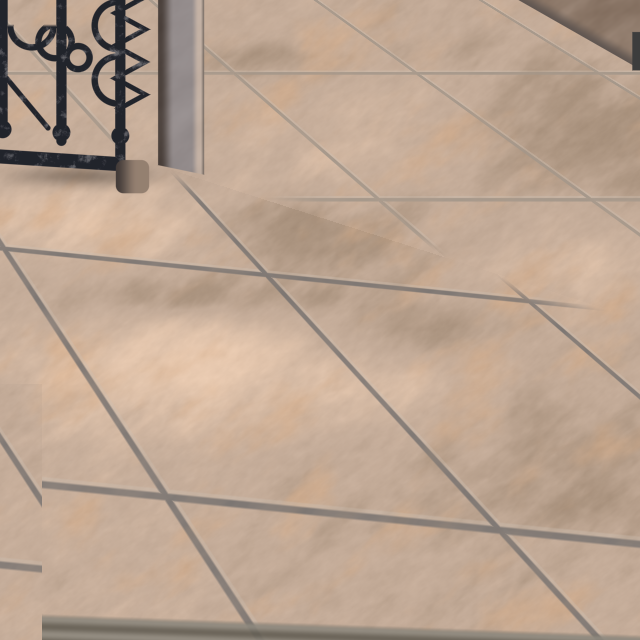
Reproduce this texture procedurally as a three.js fragment shader.

```glsl
// Sunlit stone floor tiles in perspective, with an iron gate, a post and a wall corner.
varying vec2 vUv;

vec2 hash2(vec2 p) {
  p = vec2(dot(p, vec2(127.1, 311.7)), dot(p, vec2(269.5, 183.3)));
  return fract(sin(p) * 43758.5) * 2.0 - 1.0;
}

float gradientNoise(vec2 p) {
  vec2 i = floor(p), f = fract(p), w = f * f * (3.0 - 2.0 * f);
  vec2 o = vec2(1.0, 0.0);
  float low = mix(dot(hash2(i), f), dot(hash2(i + o), f - o), w.x);
  float high = mix(dot(hash2(i + o.yx), f - o.yx), dot(hash2(i + 1.0), f - 1.0), w.x);
  return mix(low, high, w.y);
}

float fbm(vec2 p) {
  float sum = 0.0, amp = 0.6;
  for (int i = 0; i < 4; i++) {
    sum += amp * gradientNoise(p);
    p = p * 2.03 + 7.3;
    amp *= 0.55;
  }
  return sum;
}

float segment(vec2 p, vec2 a, vec2 b) {
  vec2 d = b - a;
  return length(p - a - d * clamp(dot(p - a, d) / dot(d, d), 0.0, 1.0));
}

float glow(vec2 p, vec2 centre, vec2 radius) {
  vec2 d = (p - centre) / radius;
  return exp(-dot(d, d));
}

float fill(float d) { return 1.0 - smoothstep(-0.0012, 0.0012, d); }

// Perspective tile coordinates: whole numbers fall on the grout lines
vec2 tileGrid(vec2 p, vec2 corner, float lean, float size, float growth, float depth) {
  float h = p.y - corner.y, s = size + growth * h;
  return vec2((p.x - corner.x - lean * h) / s, (1.0 / size - 1.0 / s) / depth);
}

// Bars, rail and scrolls of the gate
float gateDistance(vec2 p) {
  float d = segment(p, vec2(-0.1, 0.238), vec2(0.18, 0.256)) - 0.011;
  d = min(d, segment(p, vec2(0.0, 0.11), vec2(0.075, 0.2)) - 0.004);
  for (int i = 0; i < 3; i++) {
    float k = float(i), x = 0.004 + 0.092 * k, end = 0.19 + 0.03 * k;
    d = min(d, segment(p, vec2(x, -0.1), vec2(x, end)) - 0.008);
    d = min(d, length(p - vec2(x, end + 0.012 - 0.025 * k)) - 0.014);
    vec2 c = vec2(0.05 + 0.036 * k, 0.04 + 0.025 * k);
    float curl = abs(length(p - c) - 0.034 + 0.008 * k) - 0.005;
    d = min(d, max(curl, 0.4 * (c.y - p.y) - 0.01 * k));
    float bulge = abs(length(p - vec2(0.185, 0.04 + 0.085 * k)) - 0.037) - 0.005;
    if (i < 2) d = min(d, max(bulge, p.x - 0.185));
  }
  float zigzag = 0.18 + 0.094 * abs(fract(p.y / 0.051 + 0.1) - 0.5);
  return min(d, max(abs(p.x - zigzag) * 0.5 - 0.004, p.y - 0.17));
}

void main() {
  vec2 p = vec2(vUv.x, 1.0 - vUv.y); // measured down from the top

  // Near and far floor sections, plus the offset strip at the left
  float seam = p.y - 0.267 - 0.32 * (p.x - 0.273);
  bool strip = p.x < 0.065 && p.y > 0.6;
  vec2 q = strip ? p + vec2(0.121, -0.12) : p;
  float nearness = step(0.0, seam);
  vec2 grid = seam > 0.0
    ? tileGrid(vec2(q.x, q.y - 0.1 * q.x), vec2(0.0065, 0.388), 0.70, 0.410, 0.305, 0.518)
    : tileGrid(p, vec2(0.366, 0.1146), 1.145, 0.285, 0.237, 0.495);

  // Soft patches of sun and shade
  float sun = 0.48 + 0.75 * glow(p, vec2(0.30, 0.57), vec2(0.23, 0.12))
    + 0.35 * glow(p, vec2(0.62, 0.61), vec2(0.14, 0.06))
    + 0.45 * glow(p, vec2(0.14, 0.34), vec2(0.22, 0.06))
    + 0.35 * glow(p, vec2(0.60, 0.20), vec2(0.16, 0.09))
    + 0.35 * glow(p, vec2(0.88, 0.42), vec2(0.16, 0.07))
    - 0.55 * glow(p, vec2(0.32, 0.465), vec2(0.24, 0.035))
    - 0.30 * glow(p, vec2(0.66, 0.52), vec2(0.15, 0.05))
    - 0.35 * glow(p, vec2(0.92, 0.20), vec2(0.20, 0.10))
    - 0.40 * glow(p, vec2(0.44, 0.09), vec2(0.14, 0.025))
    - 0.40 * glow(p, vec2(0.48, 0.37), vec2(0.16, 0.06))
    - 0.25 * glow(p, vec2(0.90, 0.75), vec2(0.22, 0.12));

  // Mottled stone, streaked along a diagonal
  vec2 grain = vec2(0.8 * p.x - 0.6 * p.y, 0.6 * p.x + 0.8 * p.y);
  float mottle = fbm(grain * vec2(9.0, 21.0));
  float warmth = fbm(grain * vec2(6.0, 12.0) + 31.0);
  sun += 0.5 * mottle + 0.08 * hash2(floor(grid)).x;
  vec3 color = mix(vec3(0.66, 0.57, 0.49), vec3(0.77, 0.675, 0.60), smoothstep(0.0, 0.5, sun));
  color = mix(color, vec3(0.91, 0.79, 0.69), smoothstep(0.45, 1.25, sun));
  color = mix(color, vec3(0.83, 0.67, 0.53), 0.6 * smoothstep(0.0, 0.4, warmth));
  color += 0.04 * fbm(grain * vec2(45.0, 90.0));

  // Grout with a pale lip, fading where the sections meet
  vec2 offset = fract(grid + 0.5) - 0.5, gap = abs(offset);
  float wear = smoothstep(0.0, 0.03, abs(seam)) * (0.82 + 0.4 * mottle);
  float lip = 1.0 - smoothstep(0.004, 0.012, min(abs(offset.x - 0.018), abs(offset.y + 0.018)));
  vec3 grout = mix(vec3(0.64, 0.59, 0.54), vec3(0.47, 0.45, 0.44), nearness);
  color = mix(color, vec3(0.80, 0.75, 0.70), 0.45 * lip * wear);
  color = mix(color, grout, (1.0 - smoothstep(0.007, 0.017, min(gap.x, gap.y))) * wear);
  float kerb = p.y - 0.961 - 0.035 * (p.x - 0.065);
  float kerbMask = smoothstep(-0.003, 0.006, kerb) * step(0.065, p.x);
  color = mix(color, vec3(0.47, 0.45, 0.41) + 0.08 * sin(kerb * 260.0), 0.9 * kerbMask);

  // Wall corner with a dark foot
  float wall = p.y - 0.57 * (p.x - 0.81);
  vec3 wallColor = vec3(0.55, 0.47, 0.41) + 0.15 * mottle;
  color = mix(color, mix(wallColor, vec3(0.38, 0.34, 0.32), smoothstep(-0.025, 0.0, wall)), fill(wall));
  color = mix(color, vec3(0.24), fill(max(0.988 - p.x, abs(p.y - 0.08) - 0.03)));

  // Round metal post
  float across = (p.x - 0.247) / 0.072;
  vec3 metal = mix(vec3(0.30, 0.26, 0.24), vec3(0.58, 0.55, 0.55), smoothstep(0.05, 0.35, across));
  metal = mix(metal, vec3(0.76, 0.69, 0.64), smoothstep(0.72, 0.88, across));
  metal *= 1.0 - 0.35 * smoothstep(0.92, 1.0, across);
  float post = max(abs(p.x - 0.283) - 0.036, p.y - 0.258 - 0.015 * across);
  color = mix(color, metal + 0.06 * mottle, fill(post));

  // Iron gate, its shadow and its foot
  float iron = gateDistance(p);
  color *= 1.0 - 0.3 * glow(p, vec2(0.13, 0.275), vec2(0.10, 0.015));
  vec3 ironColor = mix(vec3(0.13, 0.14, 0.17), vec3(0.40, 0.40, 0.42), smoothstep(0.05, 0.4, fbm(p * 55.0)));
  color = mix(color, ironColor, fill(iron));
  float foot = length(max(abs(p - vec2(0.207, 0.276)) - 0.014, 0.0)) - 0.012;
  color = mix(color, mix(vec3(0.26, 0.23, 0.22), vec3(0.58, 0.50, 0.44), smoothstep(0.18, 0.215, p.x)), fill(foot));
  gl_FragColor = vec4(clamp(color, 0.0, 1.0), 1.0);
}
```
